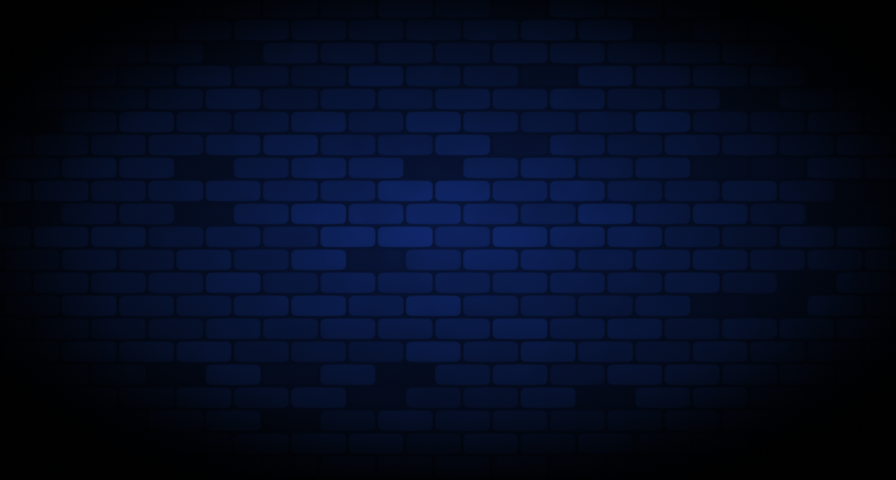
A WebGL 2 fragment shader for this texture:

```glsl
#version 300 es
precision highp float;

uniform vec2 u_resolution;
out vec4 fragColor;

float hash(vec2 p) {
    vec3 q = fract(p.xyx * vec3(0.1031, 0.1030, 0.0973));
    q += dot(q, q.yzx + 33.33);
    return fract((q.x + q.y) * q.z);
}

float valueNoise(vec2 p) {
    vec2 cell = floor(p), f = fract(p);
    f = f * f * (3.0 - 2.0 * f);
    return mix(mix(hash(cell), hash(cell + vec2(1, 0)), f.x),
               mix(hash(cell + vec2(0, 1)), hash(cell + vec2(1, 1)), f.x), f.y);
}

float roundedBox(vec2 p, vec2 halfSize, float radius) {
    vec2 d = abs(p) - halfSize + radius;
    return length(max(d, 0.0)) + min(max(d.x, d.y), 0.0) - radius;
}

void main() {
    vec2 uv = gl_FragCoord.xy / u_resolution;
    vec2 centered = (gl_FragCoord.xy - 0.5 * u_resolution) / u_resolution.y;

    // Running bond: alternate rows shift by half a brick
    float rowHeight = 1.0 / 20.89;
    float y = (1.0 - uv.y) / rowHeight + 0.193;
    float row = floor(y);
    float x = centered.x * 8.367 + (mod(row, 2.0) < 0.5 ? 0.245 : -0.245);
    vec2 brickId = vec2(floor(x), row);
    vec2 local = vec2((fract(x) - 0.5) * 2.497, fract(y) - 0.5);

    // Brick outline with softly bowed long sides
    vec2 bowed = local;
    bowed.y *= 1.0 + 0.035 * local.x * local.x;
    float d = roundedBox(bowed, vec2(1.195, 0.45), 0.22);
    float pixel = 1.0 / (rowHeight * u_resolution.y);
    float face = 1.0 - smoothstep(-0.5 * pixel - 0.02, 0.5 * pixel + 0.02, d);
    float bevel = smoothstep(0.0, -0.12, d);

    // Tone per brick, with a few much darker ones
    float tone = 0.87 + 0.22 * hash(brickId + 41.0);
    tone *= hash(brickId + 87.0) < 0.07 ? 0.62 : 1.0;
    tone *= 0.95 + 0.05 * bevel;
    tone *= 0.96 + 0.08 * valueNoise(centered * 26.0 + 60.0);
    float surface = mix(0.56, tone, face);

    // Elliptical light falling off to black corners
    float r = length((uv - vec2(0.5, 0.525)) * 2.0);
    float light = max(0.0, 1.0 - 0.78 * r) * (1.0 - smoothstep(0.75, 1.25, r));

    vec3 blue = mix(vec3(0.046, 0.145, 0.38), vec3(0.060, 0.145, 0.40), light);
    vec3 color = blue * light * surface + vec3(0.001, 0.002, 0.004);
    color += (hash(gl_FragCoord.xy) - 0.5) / 255.0;
    fragColor = vec4(max(color, 0.0), 1.0);
}
```
